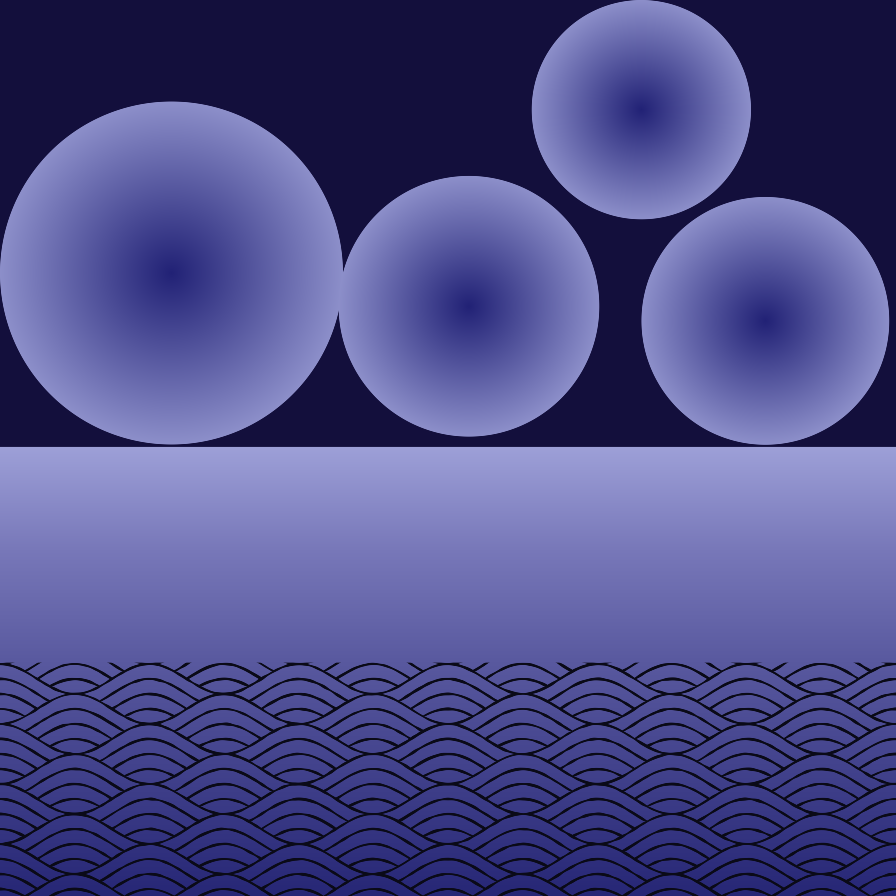
Reproduce this background procedurally as a three.js fragment shader.

```glsl
// Four glowing orbs in a night sky above a pale sea of layered, ink-lined waves.
varying vec2 vUv;

const float PI = 3.14159265;
const float HORIZON = 0.5013;
const float WAVE_TOP = 0.259;
const float ROW_STEP = 0.0335;
const float HALF_PERIOD = 1.0 / 12.0;

const vec3 NIGHT = vec3(0.075, 0.06, 0.235);
const vec3 INK = vec3(0.04, 0.04, 0.09);
const vec3 ORB_CORE = vec3(0.13, 0.13, 0.46);
const vec3 ORB_RIM = vec3(0.55, 0.56, 0.79);
const vec3 SEA_FAR = vec3(0.615, 0.625, 0.845);
const vec3 SEA_MID = vec3(0.47, 0.47, 0.725);
const vec3 SEA_LOW = vec3(0.345, 0.345, 0.62);
const vec3 SEA_NEAR = vec3(0.15, 0.15, 0.46);

float hash(vec2 p) {
  vec3 q = fract(vec3(p.xyx) * 0.1031);
  q += dot(q, q.yzx + 33.33);
  return fract((q.x + q.y) * q.z);
}

float noise(vec2 p) {
  vec2 cell = floor(p);
  vec2 f = fract(p);
  f = f * f * (3.0 - 2.0 * f);
  float low = mix(hash(cell), hash(cell + vec2(1.0, 0.0)), f.x);
  float high = mix(hash(cell + vec2(0.0, 1.0)), hash(cell + 1.0), f.x);
  return mix(low, high, f.y);
}

// Coverage of a shape from its signed distance, one pixel soft.
float cover(float dist, float pixel) {
  return 1.0 - smoothstep(-0.5 * pixel, 0.5 * pixel, dist);
}

// Disc with a dark core that brightens toward its rim.
vec3 addOrb(vec3 base, vec2 p, vec2 center, float radius, float pixel) {
  float d = length(p - center);
  vec3 tint = mix(ORB_CORE, ORB_RIM, clamp(d / radius, 0.0, 1.0));
  return mix(base, tint, cover(d - radius, pixel));
}

// Vertical sea gradient, from the horizon down to the lower edge.
vec3 seaColor(float y) {
  vec3 color = mix(SEA_NEAR, SEA_LOW, clamp(y / WAVE_TOP, 0.0, 1.0));
  color = mix(color, SEA_MID, clamp((y - WAVE_TOP) / 0.129, 0.0, 1.0));
  return mix(color, SEA_FAR, clamp((y - 0.388) / 0.113, 0.0, 1.0));
}

// Distance to the nearest wave line; front rows hide the rows behind them.
float waveDistance(vec2 p) {
  float spacing = 0.5 * ROW_STEP;
  float dist = 1.0;
  for (int i = -1; i < 10; i++) {
    float row = float(i);
    float phase = PI * (p.x / HALF_PERIOD + row);
    float crest = WAVE_TOP - row * ROW_STEP - spacing * (1.0 - cos(phase));
    float slope = spacing * PI / HALF_PERIOD * sin(phase);
    float stretch = inversesqrt(1.0 + slope * slope);
    float depth = crest - p.y;
    if (depth > 0.0) {
      float ring = abs(fract(depth / spacing + 0.5) - 0.5) * spacing;
      dist = ring * stretch;
    } else {
      dist = min(dist, -depth * stretch);
    }
  }
  return dist;
}

void main() {
  vec2 p = vUv;
  float pixel = max(fwidth(p.y), 0.0001);

  // Sky and orbs
  vec3 color = NIGHT;
  color = addOrb(color, p, vec2(0.1914, 0.6953), 0.1914, pixel);
  color = addOrb(color, p, vec2(0.5234, 0.6582), 0.1455, pixel);
  color = addOrb(color, p, vec2(0.7158, 0.8776), 0.1224, pixel);
  color = addOrb(color, p, vec2(0.8542, 0.6419), 0.1383, pixel);

  // Sea
  color = mix(color, seaColor(p.y), cover(p.y - HORIZON, pixel));

  // Ink lines of slightly uneven width
  float halfWidth = mix(0.0009, 0.0018, noise(p * 130.0));
  float line = cover(waveDistance(p) - halfWidth, pixel);
  line *= cover(p.y - WAVE_TOP - 0.0015, pixel);
  color = mix(color, INK, line);

  gl_FragColor = vec4(color, 1.0);
}
```
